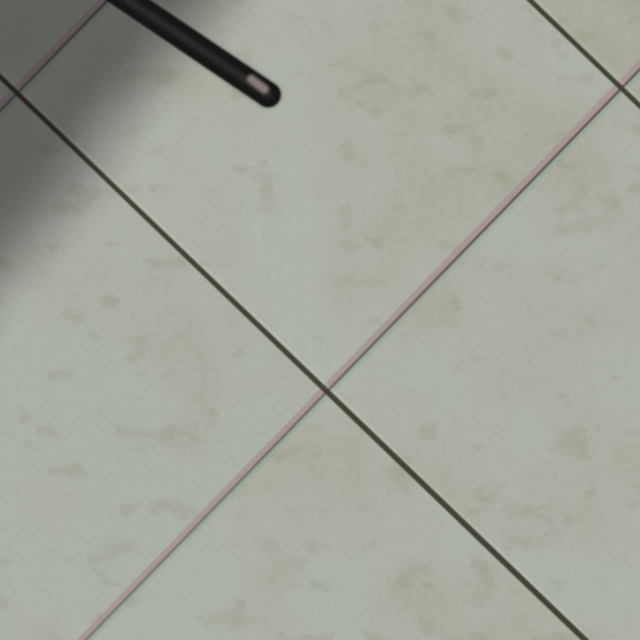
Write a WebGL 2 fragment shader that draws this texture.

```glsl
#version 300 es
precision highp float;

uniform vec2 u_resolution;
out vec4 fragColor;

const vec3 TILE_COOL = vec3(0.675, 0.695, 0.655);
const vec3 TILE_WARM = vec3(0.655, 0.655, 0.600);
const vec3 JOINT_DARK = vec3(0.235, 0.235, 0.185);
const vec3 JOINT_PINK = vec3(0.655, 0.575, 0.575);
const vec3 JOINT_EDGE = vec3(0.350, 0.335, 0.320);
const vec3 GREEN_FRINGE = vec3(0.530, 0.650, 0.570);
const vec3 ROD_BLACK = vec3(0.085, 0.085, 0.080);
const vec3 ROD_SHEEN = vec3(0.170, 0.165, 0.160);
const vec3 ROD_GLINT = vec3(0.520, 0.470, 0.460);
const vec3 SHADOW_TINT = vec3(0.565, 0.560, 0.570);

// One joint crossing and the two tile sides that span the grid
const vec2 CROSSING = vec2(0.508, 0.391);
const vec2 SIDE_UP_RIGHT = vec2(0.460, 0.474);
const vec2 SIDE_UP_LEFT = vec2(-0.484, 0.466);

float hash(vec2 p) {
  return fract(sin(dot(p, vec2(127.1, 311.7))) * 43758.5453);
}

float noise(vec2 p) {
  vec2 cell = floor(p);
  vec2 f = fract(p);
  f = f * f * (3.0 - 2.0 * f);
  float low = mix(hash(cell), hash(cell + vec2(1, 0)), f.x);
  float high = mix(hash(cell + vec2(0, 1)), hash(cell + vec2(1, 1)), f.x);
  return mix(low, high, f.y);
}

float fbm(vec2 p) {
  float sum = 0.0;
  float weight = 0.5;
  for (int i = 0; i < 4; i++) {
    sum += weight * noise(p);
    p = mat2(1.6, 1.2, -1.2, 1.6) * p + 7.3;
    weight *= 0.5;
  }
  return sum;
}

// Coverage of a soft band around zero distance
float band(float d, float halfWidth, float blur) {
  return 1.0 - smoothstep(halfWidth - blur, halfWidth + blur, abs(d));
}

// x: distance from the axis, y: position along it from 0 to 1
vec2 capsule(vec2 p, vec2 a, vec2 b) {
  vec2 axis = b - a;
  float along = clamp(dot(p - a, axis) / dot(axis, axis), 0.0, 1.0);
  return vec2(length(p - a - axis * along), along);
}

vec3 tileSurface(vec2 p, vec2 tile) {
  float clouds = fbm(p * 9.0 + tile * 3.7);
  float flecks = fbm(p * vec2(24.0, 34.0) + 11.0);
  float warmth = 0.35 * (p.x + p.y - 1.0) + 1.5 * (clouds - 0.3);
  vec3 color = mix(TILE_COOL, TILE_WARM, clamp(warmth, 0.0, 1.0));
  color -= vec3(0.030, 0.035, 0.045) * smoothstep(0.55, 0.78, flecks);
  color += 0.012 * (hash(tile + 2.0) - 0.5);
  return color + 0.012 * (noise(p * 150.0) - 0.5);
}

vec3 addJoints(vec3 color, vec2 p, vec2 grid, float pixel) {
  float area = determinant(mat2(SIDE_UP_RIGHT, SIDE_UP_LEFT));
  vec2 offset = grid - round(grid);
  float toDark = offset.x * area / length(SIDE_UP_LEFT);
  float toPink = offset.y * area / length(SIDE_UP_RIGHT);
  float blur = 0.0018 + 0.5 * pixel;

  // Pale joint: green fringe, shaded lower edge, pink face
  float depth = smoothstep(-0.5, 0.6, grid.x);
  color = mix(color, GREEN_FRINGE, 0.55 * band(toPink + 0.009, 0.003, 0.004));
  color = mix(color, JOINT_EDGE, mix(0.6, 0.95, depth) * band(toPink + 0.0035, 0.0027, blur));
  color = mix(color, JOINT_PINK, 0.9 * band(toPink - 0.0025, mix(0.0038, 0.0048, depth), blur));

  // Dark joint: faint bright rim, then the groove
  float halfWidth = mix(0.0044, 0.0036, smoothstep(0.1, 0.8, p.y));
  color += 0.035 * band(toDark - 0.0075, 0.0015, 0.0025);
  return mix(color, JOINT_DARK, 0.95 * band(toDark, halfWidth, blur));
}

vec3 addShadow(vec3 color, vec2 p) {
  float d = dot(p - vec2(0.0, 0.47), vec2(-0.79, 0.61));
  d += 0.035 * (fbm(p * 6.0) - 0.47);
  return color * mix(vec3(1), SHADOW_TINT, smoothstep(-0.02, 0.14, d));
}

vec3 addRod(vec3 color, vec2 p, float pixel) {
  vec2 top = vec2(0.154, 1.031);
  vec2 tip = vec2(0.419, 0.852);
  vec2 rod = capsule(p, top, tip);
  float blur = 0.0025 + 0.5 * pixel;
  color = mix(color, GREEN_FRINGE * 0.75, 0.4 * rod.y * band(rod.x, 0.023, 0.005));
  vec3 body = mix(ROD_BLACK, ROD_SHEEN, band(rod.x, 0.006, 0.006));
  float glint = capsule(p, vec2(0.393, 0.876), vec2(0.413, 0.861)).x;
  body = mix(body, ROD_GLINT, band(glint, 0.007, 0.005));
  return mix(color, body, band(rod.x, 0.0195, blur));
}

void main() {
  vec2 p = gl_FragCoord.xy / u_resolution;
  float pixel = 1.0 / min(u_resolution.x, u_resolution.y);
  vec2 grid = inverse(mat2(SIDE_UP_RIGHT, SIDE_UP_LEFT)) * (p - CROSSING);
  vec3 color = tileSurface(p, floor(grid));
  color = addJoints(color, p, grid, pixel);
  color = addShadow(color, p);
  color = addRod(color, p, pixel);
  fragColor = vec4(color, 1.0);
}
```
